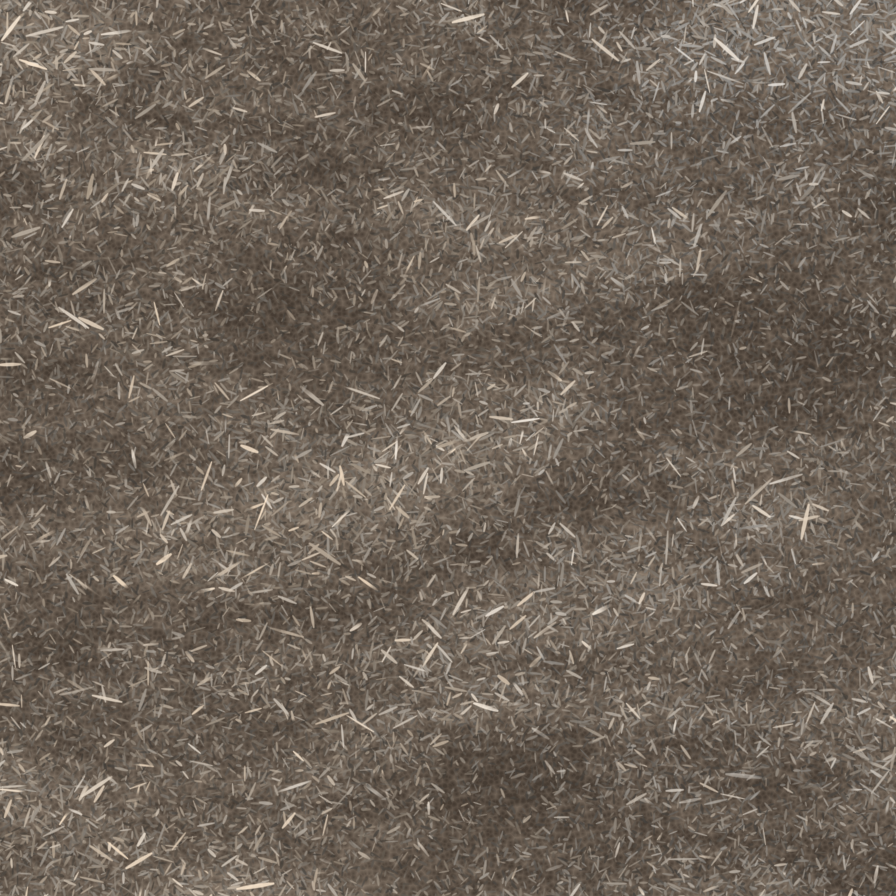
This texture is drawn by a three.js fragment shader. Its source:

```glsl
varying vec2 vUv;

const vec3 SOIL_DARK = vec3(0.275, 0.235, 0.200);
const vec3 SOIL_LIGHT = vec3(0.570, 0.510, 0.450);
const vec3 STRAW_WARM = vec3(1.00, 0.91, 0.80);
const vec3 STRAW_COOL = vec3(0.97, 0.95, 0.92);
const vec2 PATCH_SCALE = vec2(7.0, 15.0);
const vec2 HEAP_CENTRE = vec2(0.90, 0.94);
const vec2 HEAP_SIZE = vec2(0.26, 0.16);
const float CLOD_CELLS = 75.0;
const float GRAIN_CELLS = 170.0;
const float MEAN_TILT = 0.35;
const float TAPER = 0.55;
const float EDGE = 0.0011;
const float PI = 3.14159265;

vec4 hash4(vec2 p) {
  vec4 q = fract(p.xyxy * vec4(0.1031, 0.1030, 0.0973, 0.1099));
  q += dot(q, q.wzxy + 33.33);
  return fract((q.xxyz + q.yzzw) * q.zywx);
}

// Distance to the nearest scattered point, in cells
float cellular(vec2 p) {
  vec2 cell = floor(p);
  float nearest = 4.0;
  for (int y = -1; y <= 1; y++) {
    for (int x = -1; x <= 1; x++) {
      vec2 id = cell + vec2(float(x), float(y));
      vec2 d = id + hash4(id + 7.0).xy - p;
      nearest = min(nearest, dot(d, d));
    }
  }
  return sqrt(nearest);
}

// Warped sines, stretched sideways, for drifts and bands
float drifts(vec2 p) {
  vec2 q = p * PATCH_SCALE;
  float sum = 0.0;
  float amp = 0.60;
  for (int i = 0; i < 5; i++) {
    float phase = float(i) * 2.1;
    sum += amp * sin(q.x + 1.6 * sin(q.y * 0.6 + phase))
               * sin(q.y + 1.3 * sin(q.x * 0.7 - phase));
    q = mat2(0.96, 0.28, -0.28, 0.96) * q * 1.8 + 3.7;
    amp *= 0.72;
  }
  return sum;
}

float heap(vec2 p) {
  vec2 d = (p - HEAP_CENTRE) / HEAP_SIZE;
  return exp(-dot(d, d));
}

// Scatters one tapered straw per cell; size and tones give the range of this layer
vec3 strew(vec3 base, vec2 p, float cells, vec2 size, vec2 tones,
           float density, float spread, float opacity, float coolness) {
  vec2 cell = floor(p * cells);
  for (int y = -1; y <= 1; y++) {
    for (int x = -1; x <= 1; x++) {
      vec2 id = cell + vec2(float(x), float(y));
      vec4 h = hash4(id + cells * 3.0);
      vec4 k = hash4(id + cells * 5.0 + 41.0);
      float angle = MEAN_TILT + (h.z - 0.5) * PI * spread;
      vec2 along = vec2(cos(angle), sin(angle));
      vec2 d = p - (id + h.xy) / cells;
      float u = abs(dot(d, along));
      float v = abs(dot(d, vec2(-along.y, along.x)));
      vec2 halfSize = size * vec2(mix(0.35, 1.0, k.x), mix(0.6, 1.35, k.y));
      float t = min(u / halfSize.x, 1.0);
      halfSize.y *= 1.0 - TAPER * t * t;
      float cover = (1.0 - smoothstep(-EDGE, EDGE, u - halfSize.x))
                  * (1.0 - smoothstep(-EDGE, EDGE, v - halfSize.y));
      float present = smoothstep(h.w - 0.06, h.w + 0.06, density);
      vec3 tint = mix(STRAW_WARM, STRAW_COOL, clamp(k.w * 0.7 + coolness, 0.0, 1.0));
      vec3 straw = tint * mix(tones.x, tones.y, k.z);
      base = mix(base, straw, cover * present * opacity);
    }
  }
  return base;
}

void main() {
  vec2 p = vUv;
  float drift = drifts(p);
  float pile = heap(p);
  float bare = smoothstep(0.35, 0.8, p.x);
  float litter = clamp(0.48 + 0.58 * drift - 0.18 * bare + 0.60 * pile, 0.03, 1.0);
  float thick = litter * litter;
  float cool = 0.35 * pile + 0.20 * bare;

  // Soil: clods, grains and faint sideways bands
  float clods = cellular(p * CLOD_CELLS * vec2(0.7, 1.0));
  float grains = cellular(p * GRAIN_CELLS);
  float bands = drifts(p * vec2(0.6, 1.8) + 4.3);
  float light = 0.28 + 0.38 * litter + 0.32 * (clods - 0.5)
              + 0.50 * (grains - 0.5) + 0.12 * bands;
  vec3 color = mix(SOIL_DARK, SOIL_LIGHT, clamp(light, 0.0, 1.0));

  // Chaff to long stalks, finest first
  color = strew(color, p, 131.0, vec2(0.0065, 0.0013), vec2(0.42, 0.66), 0.30 + 0.6 * litter, 1.0, 0.70, cool);
  color = strew(color, p, 117.0, vec2(0.0065, 0.0013), vec2(0.24, 0.40), 0.72, 1.0, 0.70, cool);
  color = strew(color, p, 108.0, vec2(0.0075, 0.0012), vec2(0.42, 0.74), 0.22 + 0.65 * litter, 1.0, 0.75, cool);
  color = strew(color, p, 79.0, vec2(0.0100, 0.0013), vec2(0.46, 0.84), 0.08 + 0.80 * thick, 1.0, 0.80, cool);
  color = strew(color, p, 56.0, vec2(0.0140, 0.0015), vec2(0.56, 0.96), 0.04 + 0.65 * thick, 0.95, 0.85, cool);
  color = strew(color, p, 33.0, vec2(0.0220, 0.0018), vec2(0.66, 1.00), 0.55 * thick * (1.0 - 0.5 * bare), 0.75, 0.90, cool);

  gl_FragColor = vec4(color, 1.0);
}
```
